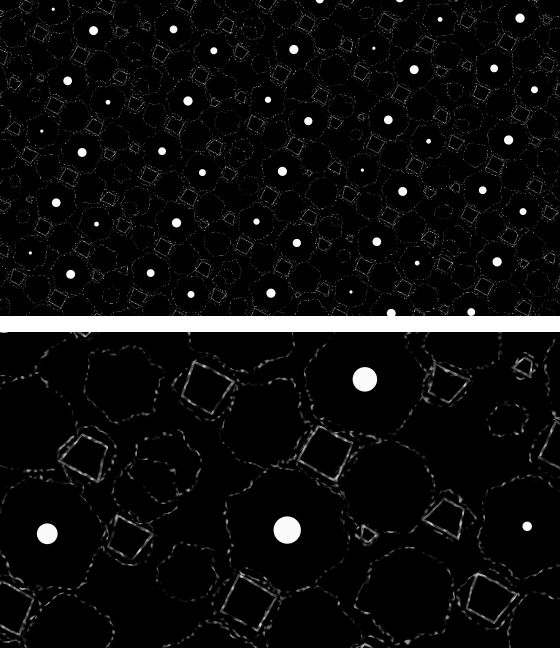
Top: the whole. Bottom: its middle third, enlarged.
This pattern is drawn by a Shadertoy shader. Its source:

```glsl
// White discs, tapered squares and dusty cell outlines: a plane slicing a tilted 3D lattice.

// Lengths are in units of 1/768 of the canvas width; y runs downward.
const float CANVAS_UNITS = 768.0;
const vec2 ORIGIN = vec2(128.3, 42.0);

// Lattice steps in the plane, and the depth each step adds above the slice.
const vec2 STEP_A = vec2(55.3, 29.3);
const vec2 STEP_B = vec2(-35.5, 68.9);
const vec2 STEP_V = vec2(0.9, 60.3);
const vec3 STEP_DEPTH = vec3(3.0, -1.5, 8.0);
const float ORIGIN_DEPTH = 0.65;

const float DISC_RADIUS = 6.3;
const float DISC_DEPTH = 2.5;
const vec2 SQUARE_OFFSET = vec2(-17.7, 33.5);
const float SQUARE_HALF = 9.6;
const float SQUARE_DEPTH = 5.8;
const float SHELL_RADIUS = 28.0;
const float HOLLOW_RADIUS = 22.0;
const float PETAL_RADIUS = 14.5;
const float LINE_HALF_WIDTH = 0.55;
const float OUTLINE_GAIN = 0.62;
const float SQUARE_GAIN = 0.85;
const vec3 INK = vec3(0.98);

vec2 hashGradient(vec2 cell) {
    vec2 h = vec2(dot(cell, vec2(127.1, 311.7)), dot(cell, vec2(269.5, 183.3)));
    return fract(sin(h) * 43758.5) * 2.0 - 1.0;
}

float gradientNoise(vec2 p) {
    vec2 i = floor(p), f = fract(p);
    vec2 u = f * f * f * (f * (f * 6.0 - 15.0) + 10.0);
    vec2 e = vec2(0.0, 1.0);
    float low = mix(dot(hashGradient(i), f), dot(hashGradient(i + e.yx), f - e.yx), u.x);
    float high = mix(dot(hashGradient(i + e), f - e), dot(hashGradient(i + 1.0), f - 1.0), u.x);
    return mix(low, high, u.y);
}

// Relative size of a round body cut at a given depth; zero when missed.
float sliceScale(float depth, float reach) {
    float t = depth / reach;
    return sqrt(max(0.0, 1.0 - t * t));
}

float stroke(float d, float pixel) {
    return clamp((LINE_HALF_WIDTH - abs(d)) / pixel + 0.5, 0.0, 1.0);
}

// Closed outline with soft lobes.
float lobedRing(vec2 q, float radius, float lobes, float phase, float pixel) {
    if (radius < 4.0) return 0.0;
    float wave = sin(lobes * atan(q.y, q.x) + phase);
    return stroke(length(q) - radius * (1.0 + 0.06 * wave), pixel);
}

// Box turned onto the lattice axes, narrowing with depth.
float taperedSquare(vec2 q, float halfSide, float depth) {
    vec2 axis = normalize(STEP_A);
    vec2 local = vec2(dot(q, axis), dot(q, vec2(-axis.y, axis.x)));
    local.x /= 1.0 + 0.07 * depth * local.y / halfSide;
    vec2 d = abs(local) - halfSide * vec2(1.0, 0.95);
    return length(max(d, 0.0)) + min(max(d.x, d.y), 0.0);
}

void mainImage(out vec4 fragColor, in vec2 fragCoord) {
    float pixel = CANVAS_UNITS / iResolution.x;
    vec2 p = vec2(fragCoord.x, iResolution.y - fragCoord.y) * pixel;
    vec2 q = p - ORIGIN;

    // Wobble shared by the outlines, and dust that breaks them up.
    vec2 wobble = vec2(gradientNoise(p * 0.075), gradientNoise(p * 0.075 + 57.0)) * 5.0
                + vec2(gradientNoise(p * 0.28), gradientNoise(p * 0.28 + 31.0)) * 1.8;
    float grain = gradientNoise(p * 0.46 + 13.0);
    float dust = smoothstep(-0.16, 0.48, grain);
    float wear = smoothstep(-0.55, 0.1, gradientNoise(p * 0.22 + 91.0));

    // Lattice layer nearest to the slicing plane here.
    mat2 toCell = inverse(mat2(STEP_A, STEP_B));
    float depthHere = ORIGIN_DEPTH + dot(toCell * q, STEP_DEPTH.xy);
    float depthPerLayer = STEP_DEPTH.z - dot(toCell * STEP_V, STEP_DEPTH.xy);
    float nearLayer = round(-depthHere / depthPerLayer);

    float discs = 0.0, squares = 0.0, outlines = 0.0;
    for (int k = -1; k <= 1; k++) {
        float layer = nearLayer + float(k);
        vec2 inLayer = q - layer * STEP_V;
        vec2 nearCell = round(toCell * inLayer);
        for (int j = -1; j <= 1; j++)
        for (int i = -1; i <= 1; i++) {
            vec2 cell = nearCell + vec2(i, j);
            float depth = ORIGIN_DEPTH + dot(vec3(cell, layer), STEP_DEPTH);
            if (abs(depth) > 6.5) continue;
            vec2 r = inLayer - cell.x * STEP_A - cell.y * STEP_B;

            // Solid disc and the shell around it.
            float radius = DISC_RADIUS * sliceScale(depth, DISC_DEPTH);
            if (radius > 0.0) discs = max(discs, clamp((radius - length(r)) / pixel + 0.5, 0.0, 1.0));
            float shell = SHELL_RADIUS * sliceScale(depth, 4.0);
            outlines = max(outlines, lobedRing(r + wobble, shell, 6.0, depth, pixel));

            // Empty hollows between the shells.
            vec2 hollow = r - 0.5 * (STEP_A + STEP_B);
            float hollowSize = HOLLOW_RADIUS * sliceScale(depth, 4.2);
            outlines = max(outlines, lobedRing(hollow + wobble, hollowSize, 5.0, 2.0 + depth, pixel));

            // Square with petals at its corners.
            vec2 s = r - SQUARE_OFFSET;
            float size = sliceScale(depth - 0.2, SQUARE_DEPTH);
            if (size < 0.12) continue;
            float edge = taperedSquare(s + wobble * 0.22, SQUARE_HALF * size, depth);
            squares = max(squares, stroke(edge, pixel));
            outlines = max(outlines, lobedRing(s + wobble * 0.8, PETAL_RADIUS * size, 4.0, 1.9, pixel));
        }
    }

    float lines = max(outlines * dust * OUTLINE_GAIN, squares * wear * mix(0.35, 1.0, dust) * SQUARE_GAIN);
    fragColor = vec4(INK * max(discs, lines), 1.0);
}
```
